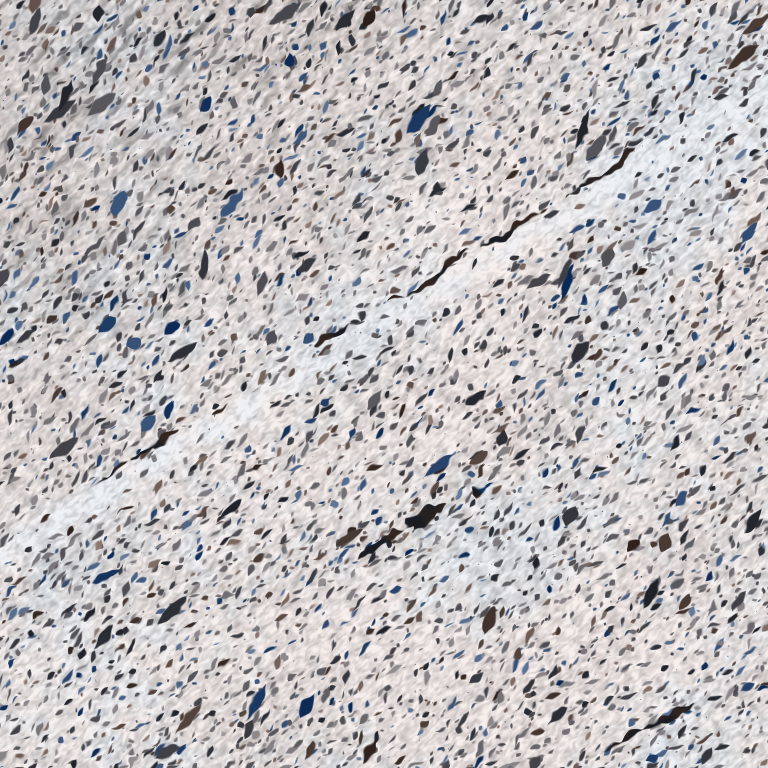
Reproduce this texture procedurally as a Shadertoy shader.

```glsl
// Pale weathered granite: slanting dark flecks on a mottled pink-grey ground.
// Scattered lens shapes, bent by noise, are painted in three sizes; a pale
// vein and broken cracks run diagonally across the stone.

vec2 hash22(vec2 p) {
    vec3 q = fract(p.xyx * vec3(0.1031, 0.1030, 0.0973));
    q += dot(q, q.yzx + 33.33);
    return fract((q.xx + q.yz) * q.zy);
}

float cornerSlope(vec2 corner, vec2 offset) {
    return dot(hash22(corner) * 2.0 - 1.0, offset);
}

// Gradient noise, roughly -0.7 to 0.7
float noise(vec2 p) {
    vec2 i = floor(p), f = fract(p);
    vec2 u = f * f * f * (f * (f * 6.0 - 15.0) + 10.0);
    vec2 e = vec2(1.0, 0.0);
    return mix(mix(cornerSlope(i, f), cornerSlope(i + e, f - e), u.x),
               mix(cornerSlope(i + e.yx, f - e.yx), cornerSlope(i + 1.0, f - 1.0), u.x), u.y);
}

// Coordinates with x along the given direction
vec2 turn(vec2 p, float angle) {
    float c = cos(angle), s = sin(angle);
    return vec2(c * p.x + s * p.y, c * p.y - s * p.x);
}

// Mostly slate, some blue and some brown minerals
vec3 mineral(float pick, float tone) {
    vec3 slate = mix(vec3(0.12, 0.13, 0.16), vec3(0.60, 0.58, 0.59), tone);
    vec3 blue = mix(vec3(0.03, 0.15, 0.32), vec3(0.42, 0.50, 0.62), tone);
    vec3 brown = mix(vec3(0.17, 0.12, 0.10), vec3(0.58, 0.50, 0.47), tone);
    return pick < 0.16 ? blue : pick > 0.85 ? brown : slate;
}

// One layer of pointed flecks, one candidate per cell
vec3 paintFlecks(vec3 ground, vec2 p, float cells, float amount, float angle, vec2 toneRange) {
    vec2 q = p * cells;
    for (int y = -1; y <= 1; y++)
    for (int x = -1; x <= 1; x++) {
        vec2 id = floor(q) + vec2(x, y);
        vec2 shape = hash22(id + cells + 71.0);
        vec2 kind = hash22(id + cells * 2.0 + 193.0);
        float pick = hash22(id + cells * 3.0 + 317.0).x;
        float size = smoothstep(0.0, 0.2, amount - kind.x);
        if (size < 0.05) continue;
        vec2 d = turn(q - id - hash22(id + cells), angle + (shape.x - 0.5) * 1.0) / size;
        float halfLength = mix(0.26, 0.62, shape.y * shape.y);
        float halfWidth = mix(0.12, 0.20, fract(shape.x * 7.0));
        float lens = abs(d.y) / halfWidth + pow(d.x / halfLength, 2.0) - 1.0;
        float edge = lens * halfWidth * size / cells;
        float cover = 1.0 - smoothstep(-0.0016, 0.0014, edge);
        ground = mix(ground, mineral(pick, mix(toneRange.x, toneRange.y, kind.y)), cover);
    }
    return ground;
}

// Coverage of a wavering, broken crack between two points
float crack(vec2 p, vec2 a, vec2 b, float width) {
    vec2 dir = normalize(b - a);
    float along = dot(p - a, dir);
    float across = dot(p - a, vec2(-dir.y, dir.x));
    across += 0.014 * noise(vec2(along * 14.0, 3.5)) + 0.006 * noise(vec2(along * 60.0, 8.5));
    float ends = smoothstep(0.0, 0.03, along) * smoothstep(0.0, 0.03, length(b - a) - along);
    float opening = smoothstep(-0.2, 0.3, noise(vec2(along * 22.0, 5.3)) + 0.4 * noise(p * 75.0));
    float halfWidth = width * ends * opening;
    return (1.0 - smoothstep(-0.0014, 0.0014, abs(across) - halfWidth)) * smoothstep(0.0, 0.0012, halfWidth);
}

void mainImage(out vec4 fragColor, in vec2 fragCoord) {
    vec2 p = fragCoord / iResolution.y;

    // Broad variation: shaded upper left, pale vein, streaked clusters
    float shade = smoothstep(0.25, 1.0, p.y - 0.75 * p.x + 0.1);
    float vein = p.y - 0.272 - 0.616 * p.x + 0.015 * noise(p * 9.0);
    float pale = exp(-pow(vein / 0.022, 2.0));
    float cluster = noise(turn(p, 0.75) * vec2(5.0, 11.0)) + 0.6 * noise(turn(p, 0.8) * vec2(14.0, 28.0) + 40.0);
    float angle = mix(0.78, 0.95, shade) + 0.4 * noise(p * 5.0 + 11.0);

    // Mottled ground with fine slanted grain
    vec2 bent = p + 0.005 * vec2(noise(p * 75.0), noise(p * 75.0 + 57.0));
    vec2 grain = turn(bent, 0.75);
    float light = 0.862 + 0.20 * noise(grain * vec2(55.0, 115.0))
                + 0.18 * noise(grain * vec2(120.0, 240.0) + 31.0)
                - 0.05 * cluster - 0.06 * shade + 0.05 * pale;
    float cool = smoothstep(-0.25, 0.45, noise(p * 4.0 + 23.0) + 0.5 * noise(p * 26.0) + 0.25 * pale - 0.1 * shade);
    vec3 color = min(light, 0.945) * mix(vec3(1.025, 0.99, 0.98), vec3(0.985, 1.0, 1.02), cool);

    // Long faint streaks in the shaded part
    float streak = noise(turn(bent, 0.85) * vec2(16.0, 85.0) + 9.0);
    color *= 1.0 - 0.28 * shade * smoothstep(0.05, 0.4, streak);

    // Flecks from fine and grey to large and dark
    float amount = 0.35 * cluster + 0.12 * shade - 0.45 * pale;
    color = paintFlecks(color, bent, 83.0, 0.56 + amount, angle, vec2(0.25, 1.0));
    color = paintFlecks(color, bent + 0.37, 49.0, 0.80 + amount, angle, vec2(0.0, 0.95));
    color = paintFlecks(color, bent + 0.71, 23.0, 0.25 + amount, angle + 0.1, vec2(0.0, 0.55));

    // Cracks: the long diagonal, a short wide one, and a corner split
    vec3 crackColor = mix(vec3(0.20, 0.15, 0.13), vec3(0.10, 0.11, 0.13), smoothstep(-0.2, 0.2, noise(p * 30.0)));
    color = mix(color, crackColor, crack(bent, vec2(0.12, 0.367), vec2(0.84, 0.810), 0.0042));
    vec3 wideColor = mix(crackColor, vec3(0.05, 0.20, 0.38), smoothstep(0.05, 0.15, noise(p * 24.0 + 5.0)));
    color = mix(color, wideColor, crack(bent, vec2(0.46, 0.270), vec2(0.65, 0.378), 0.0095));
    color = mix(color, crackColor, crack(bent, vec2(0.78, 0.020), vec2(0.92, 0.085), 0.0060));

    fragColor = vec4(clamp(color, 0.0, 1.0), 1.0);
}
```
